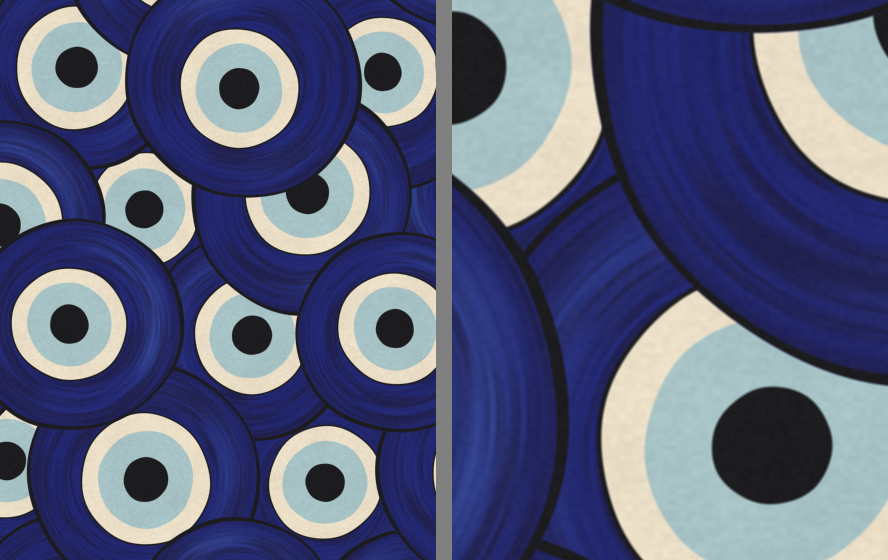
Left, the full canvas; right, a detail of the centre.
This pattern is drawn by a WebGL 2 fragment shader. Its source:

```glsl
#version 300 es
precision highp float;
// Overlapping hand-painted blue eye beads with black outlines and curved brush strokes.

uniform vec2 u_resolution;
out vec4 fragColor;

const float TAU = 6.2831853;
const int COLUMNS = 5;
const int BEADS = 31;        // prime, so a stride visits every bead once
const int LAYER_STRIDE = 20; // shuffles the stacking order
const vec2 SPACING = vec2(0.285, 0.242);

const vec3 INK = vec3(0.11, 0.11, 0.12);
const vec3 NAVY = vec3(0.13, 0.13, 0.32);
const vec3 COBALT = vec3(0.13, 0.15, 0.43);
const vec3 SHEEN = vec3(0.25, 0.34, 0.63);
const vec3 CREAM = vec3(0.92, 0.87, 0.78);
const vec3 PALE_BLUE = vec3(0.65, 0.76, 0.77);

float hash(vec2 p) {
    vec3 q = fract(vec3(p.xyx) * 0.1031);
    q += dot(q, q.yzx + 33.33);
    return fract((q.x + q.y) * q.z);
}

vec2 hash2(vec2 p) {
    return vec2(hash(p), hash(p + 57.3));
}

// Value noise that repeats along x after a whole period
float noise(vec2 p, float period) {
    vec2 i = floor(p);
    vec2 f = fract(p);
    f = f * f * (3.0 - 2.0 * f);
    float left = mod(i.x, period);
    float right = mod(i.x + 1.0, period);
    float low = mix(hash(vec2(left, i.y)), hash(vec2(right, i.y)), f.x);
    float high = mix(hash(vec2(left, i.y + 1.0)), hash(vec2(right, i.y + 1.0)), f.x);
    return mix(low, high, f.y);
}

// Coverage of a shape from its signed distance
float cover(float dist, float soft) {
    return 1.0 - smoothstep(-soft, soft, dist);
}

// Signed distance to a slightly uneven, hand-drawn circle
float wobblyCircle(vec2 p, float radius, float seed) {
    float a = atan(p.y, p.x);
    float wobble = 0.016 * sin(2.0 * a + seed) + 0.009 * sin(3.0 * a + seed * 2.3)
                 + 0.005 * sin(7.0 * a + seed * 3.7);
    return length(p) - radius * (1.0 + wobble);
}

// Blue ring paint: strokes follow the circle, with brighter crescents
vec3 ringPaint(vec2 p, float radius, float seed) {
    float turn = atan(p.y, p.x) / TAU + 0.5;
    float r = length(p);
    float fine = noise(vec2(turn * 14.0, r * 330.0 + seed * 40.0), 14.0);
    float broad = noise(vec2(turn * 9.0, r * 85.0 + seed * 17.0), 9.0);
    float arc = noise(vec2(turn * 6.0, seed * 9.0), 6.0);
    float band = exp(-pow((r / radius - 0.77) / 0.12, 2.0));
    vec3 paint = mix(NAVY, COBALT, smoothstep(0.2, 0.65, 0.6 * broad + 0.4 * fine));
    float sheen = band * smoothstep(0.35, 0.95, arc) * (0.25 + 0.75 * broad);
    paint = mix(paint, SHEEN, 0.75 * sheen * (0.6 + 0.4 * fine));
    float rim = smoothstep(0.86, 1.0, r / radius);
    return mix(paint, NAVY, 0.5 * rim) * (0.94 + 0.12 * fine);
}

// Pale paint with a faint woven relief
vec3 palePaint(vec3 tint, vec2 uv) {
    float weave = noise(uv * vec2(230.0, 310.0), 4096.0);
    float patch_ = noise(uv * 28.0, 4096.0);
    return tint * (0.965 + 0.04 * weave + 0.03 * patch_);
}

// Lays one bead over the colour below it
vec3 paintBead(vec3 below, vec2 uv, vec2 center, vec2 id, float soft) {
    float seed = hash(id + 3.7) * TAU;
    float radius = mix(0.178, 0.208, hash(id + 11.0));
    float eye = mix(0.098, 0.116, hash(id + 23.0));
    vec2 p = uv - center;
    float rim = wobblyCircle(p, radius, seed);
    if (rim > 0.01) return below;

    vec2 eyeP = p - (hash2(id + 31.0) - 0.5) * 0.03;
    float white = wobblyCircle(eyeP, eye, seed + 1.0);
    float iris = wobblyCircle(eyeP, eye * 0.745, seed + 2.0);
    float pupil = wobblyCircle(eyeP, eye * 0.345, seed + 3.0);

    vec3 color = ringPaint(p, radius, seed);
    color = mix(color, INK, cover(white - 0.0028, soft));
    color = mix(color, palePaint(CREAM, uv), cover(white, soft));
    color = mix(color, palePaint(PALE_BLUE, uv), cover(iris, soft));
    color = mix(color, INK, cover(pupil, soft));
    float lineWidth = 0.0031 + 0.0008 * sin(3.0 * atan(p.y, p.x) + seed);
    color = mix(color, INK, cover(abs(rim) - lineWidth, soft));
    return mix(below, color, cover(rim - lineWidth, soft));
}

void main() {
    vec2 uv = gl_FragCoord.xy / u_resolution.y;
    float soft = max(0.0012, 0.8 / u_resolution.y);
    vec3 color = ringPaint(uv + 0.4, 1.0, 2.0);

    // Staggered, jittered rows of beads, stacked in shuffled order
    for (int i = 0; i < BEADS; i++) {
        int slot = (i * LAYER_STRIDE) % BEADS;
        vec2 id = vec2(slot % COLUMNS, slot / COLUMNS);
        float stagger = 0.5 * mod(id.y, 2.0);
        vec2 center = (id + vec2(stagger - 0.5, -0.4)) * SPACING;
        center += (hash2(id + 5.0) - 0.5) * 0.075;
        color = paintBead(color, uv, center, id, soft);
    }

    // Overall canvas grain
    color += 0.018 * (noise(uv * 380.0, 4096.0) - 0.5);
    fragColor = vec4(color, 1.0);
}
```
